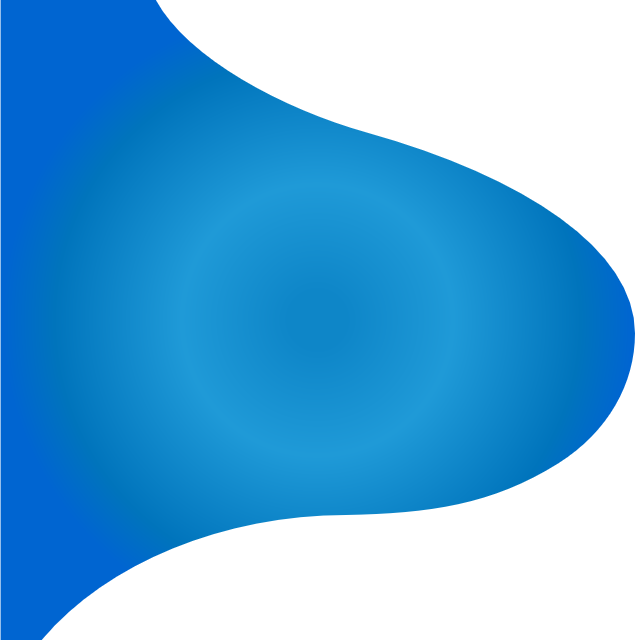
A Shadertoy shader for this background:

```glsl
// A smooth blue wave bulging from the left over white, lit by a soft radial gradient.

const vec3 WHITE = vec3(1.0);
const vec3 CORE_BLUE = vec3(0.055, 0.525, 0.785);
const vec3 RING_BLUE = vec3(0.122, 0.604, 0.845);
const vec3 DEEP_BLUE = vec3(0.0, 0.455, 0.737);
const vec3 OUTER_BLUE = vec3(0.0, 0.396, 0.82);
const int CURVE_STEPS = 16;

// Outline coordinates use a grid 768 units tall, with y pointing down.
const float GRID = 768.0;

// Adds one outline edge: keeps the nearest squared distance, flips the side on a crossing.
void addEdge(vec2 p, vec2 a, vec2 b, inout float nearest, inout float side) {
    vec2 edge = b - a;
    vec2 rel = p - a;
    vec2 gap = rel - edge * clamp(dot(rel, edge) / dot(edge, edge), 0.0, 1.0);
    nearest = min(nearest, dot(gap, gap));
    if ((a.y > p.y) != (b.y > p.y) && rel.x < edge.x * rel.y / edge.y) side = -side;
}

vec2 bezier(vec2 a, vec2 b, vec2 c, vec2 d, float t) {
    float s = 1.0 - t;
    return s * s * s * a + 3.0 * s * s * t * b + 3.0 * s * t * t * c + t * t * t * d;
}

// Adds a cubic curve as a chain of short edges.
void addCurve(vec2 p, vec2 a, vec2 b, vec2 c, vec2 d, inout float nearest, inout float side) {
    vec2 last = a;
    for (int i = 1; i <= CURVE_STEPS; i++) {
        vec2 next = bezier(a, b, c, d, float(i) / float(CURVE_STEPS));
        addEdge(p, last, next, nearest, side);
        last = next;
    }
}

// Signed distance to the wave, negative inside.
float waveDistance(vec2 p) {
    float nearest = 1e9;
    float side = 1.0;
    vec2 top = vec2(187.0, 0.0);
    vec2 shoulder = vec2(440.0, 159.0);
    vec2 tip = vec2(762.0, 400.0);
    vec2 chin = vec2(670.0, 556.0);
    vec2 belly = vec2(415.0, 618.0);
    vec2 foot = vec2(50.0, 768.0);
    addCurve(p, top, vec2(225.0, 70.0), vec2(340.0, 131.0), shoulder, nearest, side);
    addCurve(p, shoulder, vec2(630.0, 212.0), vec2(762.0, 300.0), tip, nearest, side);
    addCurve(p, tip, vec2(762.0, 460.0), vec2(730.0, 518.0), chin, nearest, side);
    addCurve(p, chin, vec2(590.0, 606.0), vec2(515.0, 616.0), belly, nearest, side);
    addCurve(p, belly, vec2(270.0, 618.0), vec2(128.0, 675.0), foot, nearest, side);

    // Close the outline beyond the top and bottom of the canvas.
    vec2 below = vec2(0.7, 825.0);
    vec2 above = vec2(0.7, -100.0);
    vec2 crest = vec2(140.0, -100.0);
    addEdge(p, foot, below, nearest, side);
    addEdge(p, below, above, nearest, side);
    addEdge(p, above, crest, nearest, side);
    addEdge(p, crest, top, nearest, side);
    return side * sqrt(nearest);
}

float ramp(float from, float to, float x) {
    return clamp((x - from) / (to - from), 0.0, 1.0);
}

// Radial gradient: core, bright ring, deep ring, outer blue.
vec3 waveColor(float radius) {
    vec3 color = mix(CORE_BLUE, RING_BLUE, ramp(35.0, 163.0, radius));
    color = mix(color, DEEP_BLUE, ramp(163.0, 316.0, radius));
    return mix(color, OUTER_BLUE, ramp(316.0, 378.0, radius));
}

void mainImage(out vec4 fragColor, in vec2 fragCoord) {
    float unitsPerPixel = GRID / iResolution.y;
    vec2 p = vec2(fragCoord.x, iResolution.y - fragCoord.y) * unitsPerPixel;
    vec2 center = vec2(381.0, 384.0);

    float coverage = clamp(0.5 - waveDistance(p) / unitsPerPixel, 0.0, 1.0);
    vec3 color = mix(WHITE, waveColor(length(p - center)), coverage);
    fragColor = vec4(color, 1.0);
}
```
